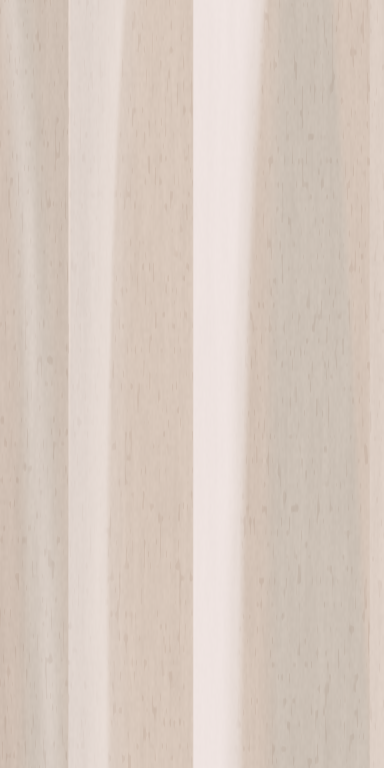
Reproduce this texture procedurally as a Shadertoy shader.

```glsl
// Pale wood boards set side by side, with whitish sapwood and tan-grey heartwood.
// Bent colour bands are blended inside each board, then stretched noise adds
// streaks, fine grain and short dark pores along the length.

const vec3 TAN   = vec3(0.845, 0.780, 0.730);
const vec3 BEIGE = vec3(0.815, 0.750, 0.702);
const vec3 GREY  = vec3(0.802, 0.757, 0.714);
const vec3 PALE  = vec3(0.890, 0.845, 0.818);
const vec3 WHITE = vec3(0.935, 0.893, 0.880);

const vec3 SEAMS = vec3(0.178, 0.503, 0.963);  // board joints across the width
const float SEAM_BLUR = 0.0025;
const float WOBBLE = 0.012;                    // sideways drift of the bands
const float STREAK = 0.026;                    // contrast of broad streaks
const float GRAIN = 0.022;                     // contrast of fine grain
const float PORE = 0.040;                      // darkness of pores

float hash(vec2 p) {
    vec3 q = fract(p.xyx * vec3(0.1031, 0.1030, 0.0973));
    q += dot(q, q.yzx + 33.33);
    return fract((q.x + q.y) * q.z);
}

float noise(vec2 p) {
    vec2 cell = floor(p), f = fract(p);
    f = f * f * (3.0 - 2.0 * f);
    return mix(mix(hash(cell), hash(cell + vec2(1, 0)), f.x),
               mix(hash(cell + vec2(0, 1)), hash(cell + vec2(1, 1)), f.x), f.y);
}

float fbm(vec2 p) {
    float sum = 0.0, amp = 0.5;
    for (int i = 0; i < 4; i++) {
        sum += amp * noise(p);
        p = p * vec2(2.1, 1.7) + 17.3;
        amp *= 0.5;
    }
    return sum / 0.9375;
}

// Parabola through the positions at the bottom, middle and top
float bend(float bottom, float middle, float top, float h) {
    float a = 2.0 * (bottom + top - 2.0 * middle);
    return bottom + h * (top - bottom - a + a * h);
}

// Soft step to the right of an edge
float past(float edge, float blur, float x) {
    return smoothstep(edge - blur, edge + blur, x);
}

// Left board: beige and grey with a slanting pale streak
vec3 leftBoard(float x, float h) {
    vec3 col = mix(BEIGE, GREY, past(bend(0.06, 0.055, 0.015, h), 0.03, x));
    float offset = (x - bend(0.125, 0.093, 0.028, h)) / 0.028;
    col = mix(col, PALE, 0.55 * exp(-offset * offset));
    return mix(col, BEIGE, 0.7 * past(bend(0.165, 0.135, 0.085, h), 0.025, x));
}

// Second board: pale sapwood, then warm tan
vec3 tanBoard(float x, float h) {
    float edge = bend(0.283, 0.287, 0.325, h);
    vec3 col = mix(PALE - 0.015, PALE + 0.015, past(edge - 0.045, 0.04, x));
    col = mix(col, mix(PALE, TAN, 0.6), past(edge, 0.008, x));
    return mix(col, TAN, past(edge + 0.035, 0.03, x));
}

// Third board: white sapwood, a beige rim, a grey core and tan
vec3 whiteBoard(float x, float h) {
    float edge = bend(0.622, 0.637, 0.685, h);
    vec3 col = mix(WHITE, PALE, 0.8 * past(edge - 0.025, 0.022, x));
    col = mix(col, mix(TAN, BEIGE, 0.4), past(edge + 0.006, 0.014, x));
    col = mix(col, GREY, past(bend(0.705, 0.705, 0.725, h), 0.03, x));
    return mix(col, mix(TAN, BEIGE, 0.35), past(bend(0.965, 0.918, 0.868, h), 0.014, x));
}

void mainImage(out vec4 fragColor, in vec2 fragCoord) {
    vec2 p = fragCoord / iResolution.x;
    float h = fragCoord.y / iResolution.y;

    // Each board gets its own noise offset
    vec3 joint = vec3(past(SEAMS.x, SEAM_BLUR, p.x), past(SEAMS.y, SEAM_BLUR, p.x),
                      past(SEAMS.z, SEAM_BLUR, p.x));
    float board = dot(step(SEAMS, vec3(p.x)), vec3(1.0));
    vec2 q = p + board * vec2(3.7, 5.1);
    float x = p.x + WOBBLE * (fbm(q * vec2(14.0, 1.3)) - 0.5);

    // Board colours
    vec3 col = mix(leftBoard(x, h), tanBoard(x, h), joint.x);
    col = mix(col, whiteBoard(x, h), joint.y);
    col = mix(col, mix(TAN, PALE, 0.5), joint.z);

    // Darker heartwood shows more grain than sapwood
    float heart = 1.0 - smoothstep(0.77, 0.89, col.g);
    q.x += 0.012 * (noise(q * vec2(5.0, 2.0)) - 0.5);
    float streak = fbm(q * vec2(38.0, 0.9)) - 0.5;
    float grain = fbm(q * vec2(120.0, 9.0) + 40.0) - 0.5;
    float fleck = noise(q * vec2(210.0, 75.0)) - 0.5;
    float pore = smoothstep(0.76, 0.95, noise(q * vec2(190.0, 32.0) + 9.0));
    col += STREAK * streak * mix(0.6, 1.3, heart) * vec3(0.9, 1.0, 1.1);
    col += GRAIN * (grain + 0.7 * fleck) * mix(0.45, 1.2, heart);
    col -= PORE * pore * heart * vec3(0.8, 1.0, 1.1);

    // Light, slightly warm line along the first joint
    float line = 1.0 - smoothstep(0.001, 0.004, abs(p.x - SEAMS.x - 0.003));
    col += vec3(0.035, 0.025, 0.018) * line * smoothstep(0.2, 0.7, h);

    fragColor = vec4(col, 1.0);
}
```
